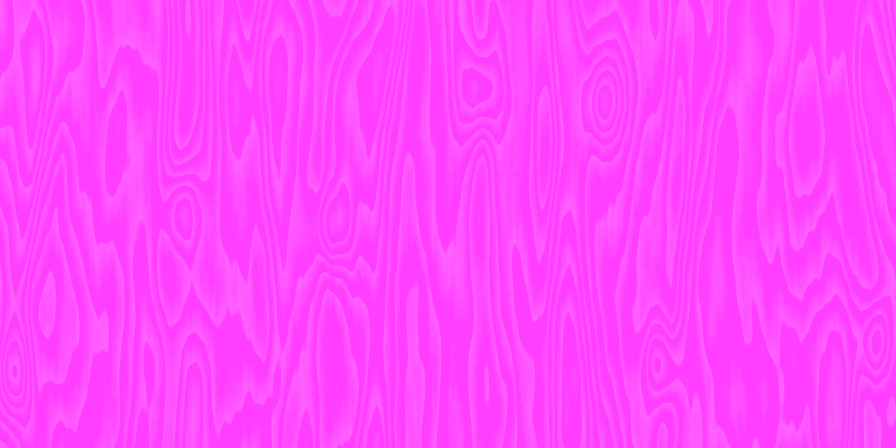
Write a Shadertoy shader that draws this texture.

```glsl
#define DARK_WOOD vec3(1.0, 0.245, 1.0)
#define LIGHT_WOOD vec3(1.0, 0.375, 1.0)
#define ARCH_SCALE vec2(7.0, 1.4)
#define ARCH_RINGS 6.0
#define STRAIGHT_RINGS 3.5
#define COLUMN_TILT 6.0
#define KNOT_COUNT 7
#define KNOT_SIZE vec2(0.04, 0.1)
#define KNOT_RINGS 4.0
#define RAMP_START 0.36
#define RAMP_END 0.94
#define FIBRE_STRENGTH 0.35

vec2 hash2(vec2 p) {
    vec3 q = fract(p.xyx * vec3(0.1031, 0.1030, 0.0973));
    q += dot(q, q.yzx + 33.33);
    return fract((q.xx + q.yz) * q.zy);
}

// Gradient noise, roughly -0.7 to 0.7
float corner(vec2 cell, vec2 offset) {
    float angle = 6.2832 * hash2(cell).x;
    return dot(vec2(cos(angle), sin(angle)), offset);
}

float noise(vec2 p) {
    vec2 i = floor(p), f = fract(p);
    vec2 u = f * f * f * (f * (f * 6.0 - 15.0) + 10.0);
    vec2 e = vec2(1.0, 0.0);
    float low = mix(corner(i, f), corner(i + e.xy, f - e.xy), u.x);
    float high = mix(corner(i + e.yx, f - e.yx), corner(i + e.xx, f - e.xx), u.x);
    return mix(low, high, u.y);
}

// Elongated bumps that close the growth rings into ovals
float knots(vec2 p, float aspect) {
    float sum = 0.0;
    for (int k = 0; k < KNOT_COUNT; k++) {
        vec2 rnd = hash2(vec2(float(k) * 7.0 + 3.0, 41.0));
        vec2 centre = vec2((float(k) + rnd.x) / float(KNOT_COUNT) * aspect, rnd.y);
        vec2 d = (p - centre) / KNOT_SIZE;
        sum += exp(-dot(d, d));
    }
    return sum;
}

// Growth-ring height: its whole-number contours are the ring edges
float ringField(vec2 p, float aspect) {
    vec2 q = p;
    q.x += 0.05 * noise(p * vec2(3.0, 1.7) + 20.0);
    float rings = ARCH_RINGS * noise(q * ARCH_SCALE + 5.3);
    rings += STRAIGHT_RINGS * noise(q * vec2(13.0, 0.5) + 60.4);
    rings += COLUMN_TILT * q.y * noise(vec2(q.x * 5.0, 90.5));
    rings += 0.6 * noise(q * vec2(24.0, 5.0) + 130.0);
    rings += 0.2 * noise(p * vec2(60.0, 9.0) + 170.0);
    return rings + KNOT_RINGS * knots(p, aspect);
}

void mainImage(out vec4 fragColor, in vec2 fragCoord) {
    vec2 p = fragCoord / iResolution.y;
    float rings = ringField(p, iResolution.x / iResolution.y);
    float blur = fwidth(rings);

    // Each ring brightens slowly, then drops sharply
    float phase = fract(rings);
    float start = RAMP_START + 0.25 * noise(p * vec2(6.0, 2.0) + 210.0);
    float ramp = (phase - start) / (RAMP_END - start);
    float drop = clamp(max(1.0 - RAMP_END, blur), 0.0, 0.5);
    float tone = min(ramp, 1.0) * clamp((1.0 - phase) / drop, 0.0, 1.0);
    tone = mix(tone, 0.33, smoothstep(0.4, 1.0, blur));

    // Fine fibres and pores
    tone += FIBRE_STRENGTH * noise(p * vec2(100.0, 7.0) + 250.0);
    tone += 0.2 * noise(p * vec2(90.0, 60.0) + 300.0);

    fragColor = vec4(mix(DARK_WOOD, LIGHT_WOOD, clamp(tone, 0.0, 1.1)), 1.0);
}
```
